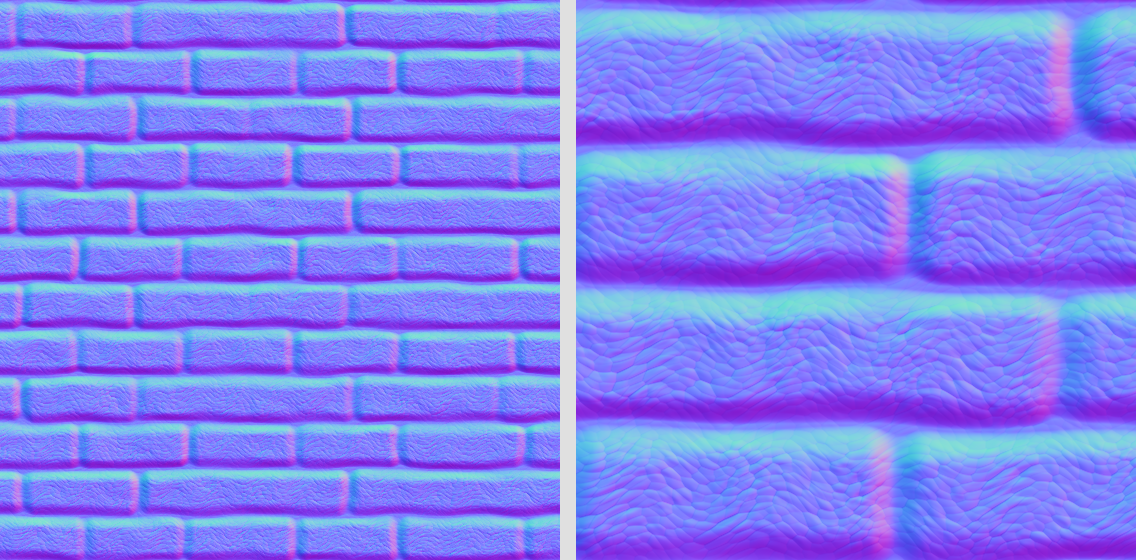
Left, the full canvas; right, a detail of the centre.
A WebGL 2 fragment shader for this texture map:

```glsl
#version 300 es
precision highp float;
// Tangent-space normal map of a worn brick wall: twelve courses, alternating
// five short bricks with one short and two long ones. A wrapping height field
// (course grooves, upright joints, dents, grain) is differentiated into normals.

uniform vec2 u_resolution;
out vec4 fragColor;

const float TAU = 6.28319;
const float ROWS = 12.0;
const float ROW_SHIFT = 0.05;          // groove offset, in courses
const int JOINT_COUNT = 5;
const float SHORT_JOINTS[5] = float[5](0.145, 0.334, 0.526, 0.712, 0.930);
const float LONG_JOINTS[5] = float[5](0.035, 0.241, 0.443, 0.625, 0.892);
const float JOINT_JITTER = 0.016;

const float GROOVE_DEPTH = 0.0104;
const float BOTTOM_BEVEL = 0.0215;
const float TOP_BEVEL = 0.0245;
const float LEFT_BEVEL = 0.0230;
const float RIGHT_BEVEL = 0.0200;
const float BEVEL_SKEW = 1.4;          // steep at the groove, soft at the face
const float EDGE_INSET = 0.0018;       // uneven brick edges
const float CORNER_INSET = 0.009;      // rounding beside upright joints
const float EDGE_WARP = 0.0060;

const vec2 DENT_CELLS = vec2(13.0, 20.0);
const float DENT_HEIGHT = 0.0034;
const vec2 CHIP_CELLS = vec2(30.0, 50.0);
const float CHIP_HEIGHT = 0.0017;
const vec2 GRAIN_CELLS = vec2(116.0, 200.0);
const float GRAIN_HEIGHT = 0.0009;
const vec2 PORE_CELLS = vec2(150.0, 256.0);
const float PORE_HEIGHT = 0.0006;
const float SAMPLE_STEP = 0.0010;

float hash(vec2 p) {
  vec3 q = fract(p.xyx * vec3(0.1031, 0.1030, 0.0973));
  q += dot(q, q.yzx + 33.33);
  return fract((q.x + q.y) * q.z);
}

// Value noise on a lattice that wraps after the given number of cells.
float wrapNoise(vec2 p, vec2 cells, float seed) {
  vec2 i = floor(p), f = fract(p);
  vec2 a = mod(i, cells) + seed, b = mod(i + 1.0, cells) + seed;
  f = f * f * f * (f * (f * 6.0 - 15.0) + 10.0);
  return mix(mix(hash(a), hash(vec2(b.x, a.y)), f.x),
             mix(hash(vec2(a.x, b.y)), hash(b), f.x), f.y);
}

// Wrapping cellular noise: squared distance to the nearest scattered point.
float wrapCells(vec2 p, vec2 cells) {
  vec2 i = floor(p), f = fract(p);
  float nearest = 2.0;
  for (int k = 0; k < 9; k++) {
    vec2 o = vec2(k % 3, k / 3) - 1.0;
    vec2 id = mod(i + o, cells);
    vec2 d = o + vec2(hash(id + 7.0), hash(id + 211.0)) - f;
    nearest = min(nearest, dot(d, d));
  }
  return nearest;
}

// Rise from a groove to the brick face.
float bevel(float d, float width) {
  float t = 1.0 - pow(1.0 - clamp(d / width, 0.0, 1.0), BEVEL_SKEW);
  return t * t * (3.0 - 2.0 * t);
}

// Rise across the upright joints of one course: 1 on brick, lower in a joint.
float jointProfile(float x, float row) {
  bool longCourse = mod(row, 2.0) > 0.5;
  float toLeft = 1.0, toRight = 1.0, leftCut = 0.0, rightCut = 0.0;
  for (int i = 0; i < JOINT_COUNT; i++) {
    vec2 id = vec2(float(i) + 3.0, row + 17.0);
    float joint = longCourse ? LONG_JOINTS[i] : SHORT_JOINTS[i];
    joint += (hash(id) - 0.5) * JOINT_JITTER;
    float chance = hash(id + 61.0);
    bool hidden = longCourse && (i == 2 || i == 4);
    float cut = hidden ? 0.2 * chance * chance * chance : mix(0.32, 0.68, chance);
    float l = fract(x - joint), r = fract(joint - x);
    if (l < toLeft) { toLeft = l; leftCut = cut; }
    if (r < toRight) { toRight = r; rightCut = cut; }
  }
  return 1.0 - max(leftCut * (1.0 - bevel(toLeft, LEFT_BEVEL)),
                   rightCut * (1.0 - bevel(toRight, RIGHT_BEVEL)));
}

float wallHeight(vec2 p) {
  // Bend the edges gently; stir the wear into slanting streaks.
  vec2 warpCells = vec2(14.0, 24.0);
  vec2 bend = vec2(wrapNoise(p * warpCells, warpCells, 31.0),
                   wrapNoise(p * warpCells, warpCells, 83.0)) - 0.5;
  vec2 q = p + bend * EDGE_WARP;
  vec2 w = p + 0.006 * sin(TAU * vec2(4.0 * p.x + 11.0 * p.y, 13.0 * p.x - 3.0 * p.y));

  // Course grooves and joints.
  float course = q.y * ROWS + ROW_SHIFT;
  float row = mod(floor(course), ROWS);
  float above = fract(course) / ROWS, below = 1.0 / ROWS - above;
  float across = jointProfile(q.x, row);
  vec2 edgeCells = vec2(16.0, ROWS), edgeAt = vec2(q.x * edgeCells.x, row);
  float lowWear = wrapNoise(edgeAt, edgeCells, 131.0);
  float highWear = wrapNoise(edgeAt, edgeCells, 173.0);
  float corner = CORNER_INSET * (1.0 - across);
  float face = across
    * bevel(above - EDGE_INSET * lowWear - corner, BOTTOM_BEVEL * mix(1.25, 0.8, lowWear))
    * bevel(below - EDGE_INSET * highWear - corner, TOP_BEVEL * mix(1.25, 0.8, highWear));

  // Wear: broad dents, small chips and fine leathery grain.
  float dent = wrapNoise(w * DENT_CELLS, DENT_CELLS, 241.0);
  float chip = wrapNoise(w * CHIP_CELLS, CHIP_CELLS, 307.0);
  float grain = GRAIN_HEIGHT * wrapCells(w * GRAIN_CELLS, GRAIN_CELLS)
              + PORE_HEIGHT * wrapNoise(w * PORE_CELLS, PORE_CELLS, 401.0);
  return GROOVE_DEPTH * mix(0.85, 1.15, dent) * (face - 1.0)
       + (DENT_HEIGHT * dent + CHIP_HEIGHT * chip) * face - grain * mix(0.3, 1.0, face);
}

void main() {
  vec2 p = gl_FragCoord.xy / u_resolution, e = vec2(SAMPLE_STEP, 0.0);
  vec2 slope = vec2(wallHeight(p + e.xy), wallHeight(p + e.yx)) - wallHeight(p);
  fragColor = vec4(normalize(vec3(-slope / SAMPLE_STEP, 1.0)) * 0.5 + 0.5, 1.0);
}
```
